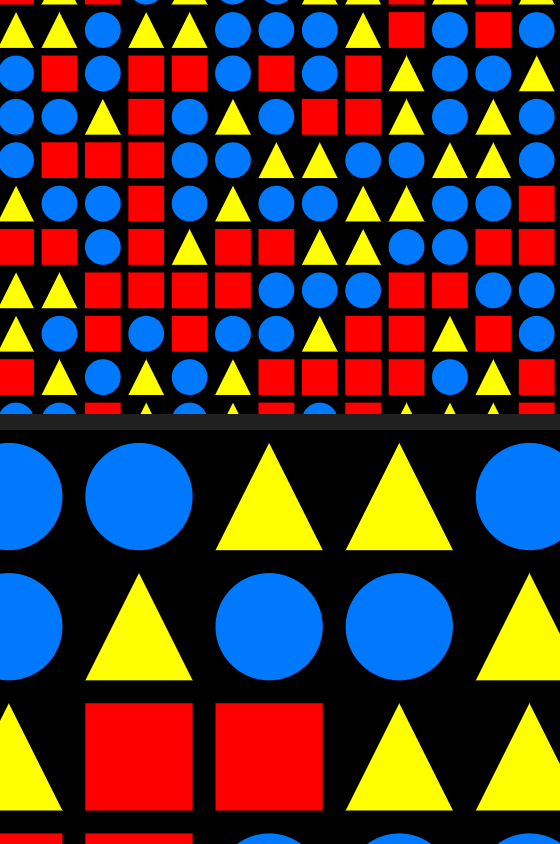
Top: the whole. Bottom: its middle third, enlarged.
This pattern is drawn by a WebGL 2 fragment shader. Its source:

```glsl
#version 300 es
precision highp float;

uniform vec2 u_resolution;
out vec4 outColor;

const float COLUMNS = 12.907;             // cells across the canvas width
const vec2 GRID_SHIFT = vec2(0.13, 0.65); // grid offset, in cells
const float HALF_SIZE = 0.412;            // half extent of each shape, in cells
const float SQUARE_SHARE = 0.34;
const float CIRCLE_SHARE = 0.38;          // triangles take the rest

const vec3 BLACK = vec3(0.0);
const vec3 RED = vec3(1.0, 0.0, 0.0);
const vec3 BLUE = vec3(0.0, 0.475, 1.0);
const vec3 YELLOW = vec3(1.0, 1.0, 0.0);

float hash(vec2 cell) {
    return fract(sin(dot(cell, vec2(127.1, 311.7))) * 43758.5453);
}

float squareDistance(vec2 p) {
    return max(abs(p.x), abs(p.y)) - HALF_SIZE;
}

float circleDistance(vec2 p) {
    return length(p) - HALF_SIZE;
}

// Upright triangle, as wide and as tall as the square
float triangleDistance(vec2 p) {
    float side = (2.0 * abs(p.x) + p.y - HALF_SIZE) / sqrt(5.0);
    return max(side, -p.y - HALF_SIZE);
}

void main() {
    // Square grid scaled by the canvas width
    float pixel = COLUMNS / u_resolution.x;
    vec2 grid = gl_FragCoord.xy * pixel + GRID_SHIFT;
    vec2 local = fract(grid) - 0.5;
    float pick = hash(floor(grid) + 1.0);

    // Each cell draws one of three shapes
    float dist;
    vec3 fill;
    if (pick < SQUARE_SHARE) {
        dist = squareDistance(local);
        fill = RED;
    } else if (pick < SQUARE_SHARE + CIRCLE_SHARE) {
        dist = circleDistance(local);
        fill = BLUE;
    } else {
        dist = triangleDistance(local);
        fill = YELLOW;
    }

    float coverage = clamp(0.5 - dist / pixel, 0.0, 1.0);
    outColor = vec4(mix(BLACK, fill, coverage), 1.0);
}
```
